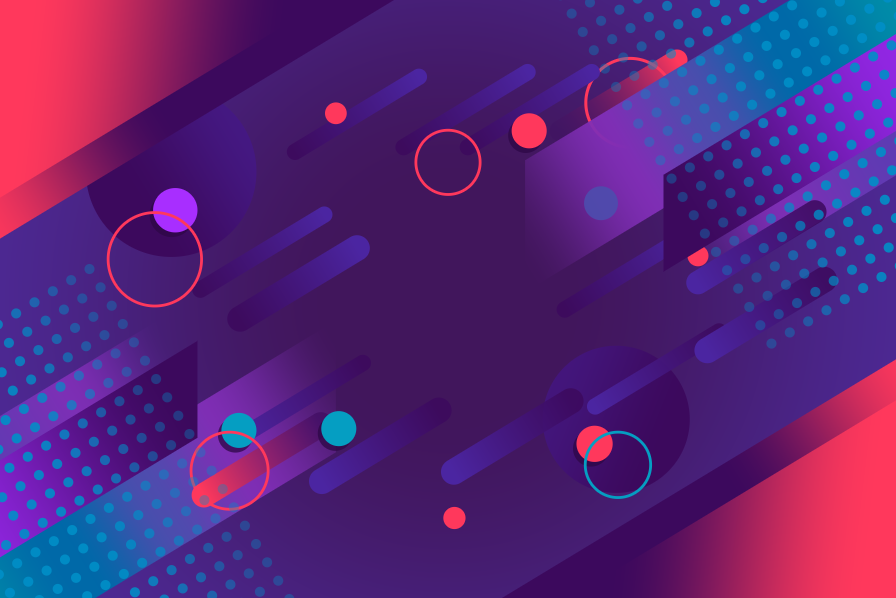
Reproduce this background procedurally as a Shadertoy shader.

```glsl
// Abstract banner: slanted ribbons, pills, discs, rings and dot grids on deep violet.

// Design space: 768 x 512 units, y pointing down, scaled to the canvas height.
const vec2 SIZE = vec2(768.0, 512.0);
const vec2 ALONG = vec2(0.8554, -0.518);   // slant direction, up and right
const vec2 ACROSS = vec2(0.518, 0.8554);   // normal to the slant
const vec2 RIBBON_TURN = vec2(738.0, 524.5); // sum of a point and its turned twin

const vec3 CENTRE = vec3(0.255, 0.085, 0.36);
const vec3 RIM = vec3(0.30, 0.16, 0.58);
const vec3 DARK = vec3(0.235, 0.035, 0.365);
const vec3 INDIGO = vec3(0.295, 0.145, 0.63);
const vec3 RED = vec3(1.0, 0.22, 0.36);
const vec3 TEAL = vec3(0.02, 0.62, 0.76);
const vec3 VIOLET = vec3(0.66, 0.18, 1.0);
const vec3 ORCHID = vec3(0.50, 0.18, 0.71);
const vec3 BLUE = vec3(0.30, 0.30, 0.68);
const vec3 OCEAN = vec3(0.0, 0.41, 0.66);
const vec3 DOT = vec3(0.0, 0.56, 0.78);

const float DOT_STEP = 18.35;
const float DOT_RADIUS = 4.3;
const vec2 DOT_START = vec2(413.0, 594.0);

// Pills: lower left end and radius; a negative radius lights that end.
const vec3 PILLS[12] = vec3[12](
    vec3(253, 130, 7), vec3(346, 126, 7), vec3(401, 126, 7), vec3(172, 248, 7),
    vec3(206, 273, 11), vec3(484, 265, 7), vec3(205, 375, -7), vec3(276, 412, -11),
    vec3(389, 404, -11), vec3(510, 348, -7), vec3(598, 242, -10), vec3(606, 300, -11));

// Discs and rings: centre, radius, colour (0 red, 1 teal, 2 violet).
const vec4 DISCS[8] = vec4[8](
    vec4(288, 97, 9.3, 0), vec4(453.5, 112, 15, 0), vec4(150.5, 180, 19, 2),
    vec4(598, 219, 9, 0), vec4(205, 368.5, 15, 1), vec4(290.5, 367, 15, 1),
    vec4(389.5, 443.5, 9.5, 0), vec4(509.5, 380, 15.5, 0));
const vec4 RINGS[4] = vec4[4](
    vec4(384, 139, 27.5, 0), vec4(133, 222, 40, 0),
    vec4(197, 403, 33, 0), vec4(529.5, 398, 28, 1));

float pixel; // size of one pixel in design units

void paint(inout vec3 base, vec3 tint, float dist, float alpha) {
    base = mix(base, tint, alpha * clamp(0.5 - dist / pixel, 0.0, 1.0));
}

vec3 accent(float id) {
    return id < 0.5 ? RED : id < 1.5 ? TEAL : VIOLET;
}

float band(float v, float lo, float hi) {
    return max(lo - v, v - hi);
}

void paintPill(inout vec3 base, vec2 p, vec2 start, float r, float flip, vec3 glow, float alpha) {
    float len = r < 8.0 ? 124.0 : 117.0;
    vec2 q = vec2(dot(p - start, ALONG), dot(p - start, ACROSS));
    float t = clamp(q.x / len, 0.0, 1.0);
    float lit = mix(t, 1.0 - t, flip);
    float dist = length(q - vec2(t * len, 0.0)) - r;
    paint(base, mix(DARK, glow, lit), dist, mix(alpha, 1.0, lit));
}

// Coloured corner with a thinner strip along its slanted edge.
void paintCorner(inout vec3 base, vec2 p) {
    float u = dot(p, ALONG), v = dot(p, ACROSS);
    float stripGlow = 1.0 - smoothstep(-125.0, 75.0, u);
    float innerGlow = 1.0 - smoothstep(25.0, 250.0, p.x + 0.12 * p.y);
    paint(base, mix(DARK, RED, stripGlow), v - 175.0, 1.0);
    paint(base, mix(DARK, RED, innerGlow), v - 145.0, 1.0);
}

// Translucent ribbon and the faint strip below its panel.
void paintRibbon(inout vec3 base, vec2 p) {
    float u = dot(p, ALONG), v = dot(p, ACROSS);
    vec3 tint = mix(ORCHID, BLUE, smoothstep(385.0, 470.0, u));
    tint = mix(tint, OCEAN, smoothstep(465.0, 550.0, u));
    tint = mix(tint, vec3(0.0, 0.55, 0.66), smoothstep(560.0, 660.0, u));
    paint(base, tint, max(band(v, 350.5, 447.0), 450.0 - p.x), smoothstep(262.0, 400.0, u));
    tint = mix(ORCHID, vec3(0.37, 0.23, 0.70), smoothstep(460.0, 590.0, u));
    paint(base, tint, band(v, 493.0, 526.0), smoothstep(385.0, 490.0, u));
}

void paintPanel(inout vec3 base, vec2 p) {
    float glow = smoothstep(400.0, 640.0, dot(p, ALONG));
    float dist = max(band(dot(p, ACROSS), 422.5, 493.5), 568.5 - p.x);
    paint(base, mix(DARK, vec3(0.57, 0.15, 0.89), glow), dist, 1.0);
}

void paintDots(inout vec3 base, vec2 p) {
    vec2 g = vec2(dot(p, ALONG), dot(p, ACROSS)) - DOT_START;
    vec2 cell = floor(g / DOT_STEP + 0.5);
    float inside = step(0.0, cell.x) * step(cell.y, 0.0);
    float fade = mix(0.35, 0.9, smoothstep(0.0, 7.0, cell.x));
    paint(base, DOT, length(g - cell * DOT_STEP) - DOT_RADIUS, inside * fade);
}

void mainImage(out vec4 fragColor, in vec2 fragCoord) {
    pixel = SIZE.y / iResolution.y;
    vec2 p = (fragCoord - 0.5 * iResolution.xy) * vec2(pixel, -pixel) + 0.5 * SIZE;
    vec2 turned = RIBBON_TURN - p;

    // Backdrop and large dark discs
    vec3 col = mix(CENTRE, RIM, smoothstep(90.0, 430.0, length(p - 0.5 * SIZE)));
    vec2 a = p - vec2(147, 147), b = p - vec2(528, 359);
    paint(col, mix(DARK, INDIGO, 0.55 * smoothstep(-40.0, 80.0, dot(a, ALONG))), length(a) - 73.0, 1.0);
    paint(col, mix(DARK, INDIGO, 0.45 * smoothstep(50.0, -70.0, b.x + 0.4 * b.y)), length(b) - 63.0, 1.0);
    paintCorner(col, p);
    paintCorner(col, SIZE - p);

    // Shapes tucked behind the ribbons
    paintPill(col, p, vec2(480, 112), 9.0, 0.0, RED, 0.2);
    paint(col, RED, abs(length(p - vec2(540, 88)) - 38.0) - 1.3, 1.0);
    paintRibbon(col, p);
    paintRibbon(col, turned);
    paint(col, BLUE, length(p - vec2(515, 174)) - 14.5, 0.9);

    // Pills and discs, each larger disc with a shadow
    for (int i = 0; i < 12; i++)
        paintPill(col, p, PILLS[i].xy, abs(PILLS[i].z), step(PILLS[i].z, 0.0), INDIGO, 0.85);
    paintPill(col, p, vec2(175, 424), 10.5, 1.0, RED, 0.6);
    for (int i = 0; i < 8; i++) {
        vec4 d = DISCS[i];
        paint(col, DARK * 0.75, length(p - d.xy - vec2(-3, 4)) - d.z, 0.75 * step(12.0, d.z));
        paint(col, accent(d.w), length(p - d.xy) - d.z, 1.0);
    }

    // Panels, rings and dot grids on top
    paintPanel(col, p);
    paintPanel(col, turned);
    for (int i = 0; i < 4; i++)
        paint(col, accent(RINGS[i].w), abs(length(p - RINGS[i].xy) - RINGS[i].z) - 1.2, 1.0);
    paintDots(col, p);
    paintDots(col, turned);

    fragColor = vec4(col, 1.0);
}
```
